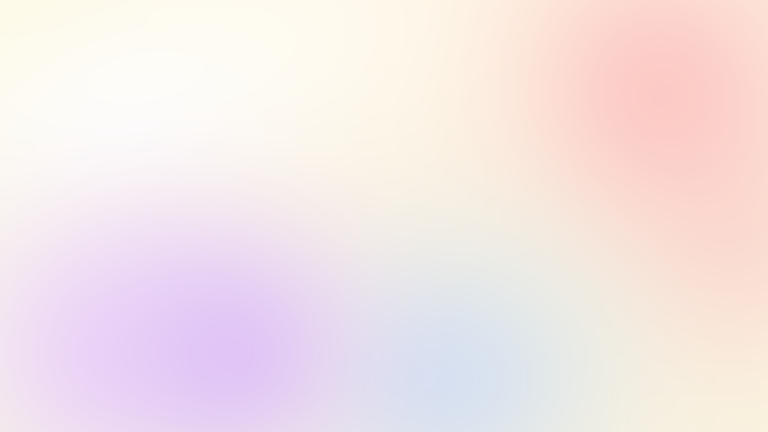
Reproduce this background procedurally as a Shadertoy shader.

```glsl
// Soft pastel mesh gradient: cream ground with white, coral, lavender and blue glows.

// Elliptical Gaussian falloff, 1 at the centre; tilt is in radians.
float glow(vec2 p, vec2 centre, vec2 radius, float tilt) {
    float c = cos(tilt), s = sin(tilt);
    vec2 d = p - centre;
    vec2 q = vec2(c * d.x + s * d.y, c * d.y - s * d.x) / radius;
    return exp(-dot(q, q));
}

void mainImage(out vec4 fragColor, in vec2 fragCoord) {
    // Height spans 0..1; x is scaled so the layout always fills a 16:9 frame.
    vec2 uv = fragCoord / iResolution.xy;
    vec2 p = uv * vec2(16.0 / 9.0, 1.0);

    // Cream ground, yellower at the left and peachier at the upper right
    vec3 lower = mix(vec3(0.965, 0.945, 0.910), vec3(0.980, 0.950, 0.875), uv.x);
    vec3 upper = mix(vec3(0.990, 0.980, 0.900), vec3(0.990, 0.935, 0.880), uv.x);
    vec3 color = mix(lower, upper, smoothstep(0.0, 1.0, uv.y));

    // White light at the upper left, with a warm haze along the top
    color = mix(color, vec3(1.0, 0.985, 0.935), 0.7 * glow(p, vec2(0.70, 0.95), vec2(0.45, 0.30), 0.0));
    color = mix(color, vec3(0.995, 0.993, 0.985), 0.95 * glow(p, vec2(0.30, 0.73), vec2(0.42, 0.24), 0.25));

    // Coral, with a fainter tail falling to the right edge
    color = mix(color, vec3(0.980, 0.855, 0.815), 0.75 * glow(p, vec2(1.70, 0.44), vec2(0.28, 0.27), 0.3));
    color = mix(color, vec3(0.988, 0.785, 0.770), 0.95 * glow(p, vec2(1.53, 0.78), vec2(0.31, 0.33), 0.3));

    // Blue, inside a faint green rim
    color = mix(color, vec3(0.930, 0.940, 0.885), 0.7 * glow(p, vec2(1.18, 0.18), vec2(0.32, 0.30), -0.3));
    color = mix(color, vec3(0.835, 0.880, 0.945), 0.95 * glow(p, vec2(1.03, 0.12), vec2(0.30, 0.27), 0.0));

    // Lavender, from a pale pink-violet side to a deeper core
    color = mix(color, vec3(0.945, 0.875, 0.985), 0.65 * glow(p, vec2(0.33, 0.29), vec2(0.38, 0.28), 0.0));
    color = mix(color, vec3(0.925, 0.820, 0.975), 0.75 * glow(p, vec2(0.24, 0.17), vec2(0.24, 0.24), 0.0));
    color = mix(color, vec3(0.875, 0.765, 0.965), 0.95 * glow(p, vec2(0.53, 0.18), vec2(0.28, 0.26), 0.0));

    fragColor = vec4(color, 1.0);
}
```
